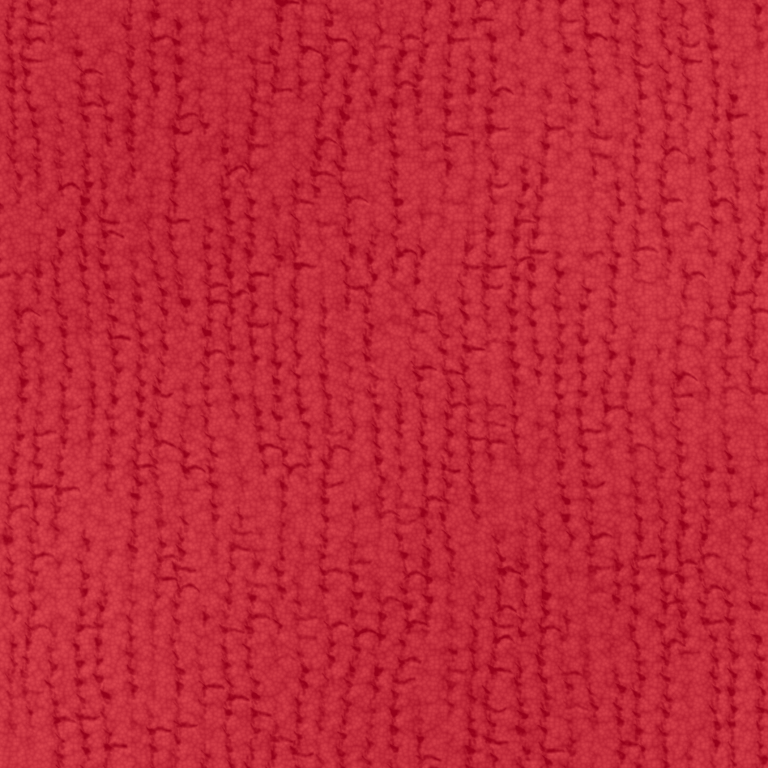
This texture is drawn by a WebGL 1 fragment shader. Its source:

```glsl
precision highp float;
uniform vec2 u_resolution;

float hash(vec2 c) {
  return fract(sin(dot(c, vec2(127.1, 311.7))) * 43758.5);
}

vec2 hash2(vec2 c) {
  return vec2(hash(c), hash(c + 37.3));
}

// Distance to the nearest jittered cell point
float cellular(vec2 p) {
  vec2 base = floor(p);
  float nearest = 2.0;
  for (int j = -1; j <= 1; j++) {
    for (int i = -1; i <= 1; i++) {
      vec2 cell = base + vec2(float(i), float(j));
      nearest = min(nearest, length(cell + hash2(cell) - p));
    }
  }
  return nearest;
}

// Signed distance to a stroke whose radius runs from ra to rb
float taperedStroke(vec2 p, vec2 a, vec2 b, float ra, float rb) {
  vec2 ab = b - a;
  float t = clamp(dot(p - a, ab) / dot(ab, ab), 0.0, 1.0);
  return length(p - a - ab * t) - mix(ra, rb, t);
}

// Slow bending of the columns, with a small wobble
vec2 warp(vec2 p) {
  p.x += 0.006 * sin(p.y * 8.0 + p.x * 5.0) + 0.003 * sin(p.y * 23.0 - p.x * 11.0);
  p.y += 0.006 * sin(p.x * 17.0 + p.y * 6.0);
  return p + 0.0012 * sin(p.yx * vec2(190.0, 230.0) + 3.0 * sin(p * 61.0));
}

// Depth of the pressed pattern: slanted pits, thin seams, cross cracks
float grooveDepth(vec2 p) {
  vec2 grid = warp(p) * vec2(32.0, 45.0);
  float depth = 0.0;
  for (int i = -1; i <= 1; i++) {
    float column = floor(grid.x) + float(i);
    float phase = hash(vec2(column, 5.0));
    float y = grid.y + phase * 7.0;
    for (int j = -1; j <= 1; j++) {
      vec2 cell = vec2(column, floor(y) + float(j));
      vec2 rnd = hash2(cell);
      vec2 center = cell + 0.5 + (rnd - 0.5) * vec2(0.26, 0.35);
      center.x += 0.10 * sin(cell.y * 0.35 + phase * 20.0) + 0.2 * (phase - 0.5);
      vec2 d = (vec2(grid.x, y) - center) * vec2(1.0, 0.71);

      float presence = sin(cell.y * 0.23 + phase * 40.0)
                     + 0.6 * sin(cell.y * 0.61 + phase * 90.0) + 1.2 * (rnd.x - 0.5);
      presence = mix(0.12, 1.0, smoothstep(-1.5, 0.1, presence));

      float size = mix(0.10, 0.20, rnd.y);
      float pit = taperedStroke(d, vec2(-0.15, 0.17), vec2(0.07, -0.08), 0.04, size);
      float hollow = 0.28 * smoothstep(0.32, -0.05, pit);
      depth = max(depth, presence * max(hollow, smoothstep(0.09, -0.12, pit)));

      float seam = taperedStroke(d, vec2(-0.05, 0.40), vec2(0.04, -0.38), 0.03, 0.06);
      depth = max(depth, 0.5 * presence * smoothstep(0.10, -0.05, seam));

      if (hash(cell + 71.0) > 0.87) {
        vec2 bent = d - vec2(0.0, 0.14 * sin(d.x * 4.0) * (rnd.x * 2.0 - 0.6));
        float crack = taperedStroke(bent, vec2(0.0, -0.08), vec2(0.75, -0.08), 0.10, 0.04);
        depth = max(depth, 0.8 * presence * smoothstep(0.10, -0.07, crack));
      }
    }
  }
  return depth;
}

void main() {
  vec2 p = gl_FragCoord.xy / u_resolution.y;

  // Light from the upper left catches the lower right lips
  float depth = grooveDepth(p);
  float lip = grooveDepth(p + vec2(-0.005, 0.006)) - depth;
  float tone = 0.83 - 0.86 * depth + 0.26 * lip;

  // Soft mounds and fine grain
  tone += 0.50 * (0.48 - cellular(warp(p) * vec2(54.0, 62.0)));
  tone += 0.52 * (0.48 - cellular(p * 180.0));

  // Broad drift of brightness
  tone += 0.07 * sin(p.x * 5.0 + p.y * 3.0 + 1.0) + 0.06 * sin(p.y * 7.0 - p.x * 4.0);

  vec3 shadowRed = vec3(0.63, 0.04, 0.13);
  vec3 lightRed = vec3(0.80, 0.21, 0.26);
  gl_FragColor = vec4(mix(shadowRed, lightRed, clamp(tone, -0.2, 1.3)), 1.0);
}
```
